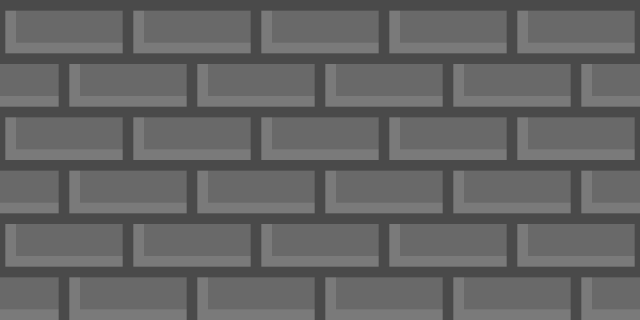
Write a WebGL 1 fragment shader that draws this pattern.

```glsl
precision highp float;
// Running-bond brick wall in flat greys: 5 bricks across, 6 courses down.
// Each 12 x 5 unit cell holds one brick with a lighter left and bottom bevel;
// alternate courses slide by half a brick. Edges use box-filtered coverage.

uniform vec2 u_resolution;

// Pixel coverage of the half-plane beyond an edge.
vec2 stepSmooth(vec2 edge, vec2 p, vec2 pixel) {
  return clamp((p - edge) / pixel + 0.5, 0.0, 1.0);
}

// Pixel coverage of an axis-aligned box.
float boxCoverage(vec2 p, vec2 low, vec2 high, vec2 pixel) {
  vec2 inside = stepSmooth(low, p, pixel) - stepSmooth(high, p, pixel);
  return inside.x * inside.y;
}

void main() {
  // The canvas is 60 x 30 units; one unit is the mortar width.
  vec2 pixel = vec2(60.0, 30.0) / u_resolution;
  vec2 p = gl_FragCoord.xy * pixel;

  // Cells are split along the middle of the mortar.
  p.y += 0.5;
  float course = floor(p.y / 5.0);
  p.x += 6.0 * mod(course + 1.0, 2.0);
  vec2 cell = mod(p, vec2(12.0, 5.0));

  // The face sits inside the brick, leaving the bevel at left and bottom.
  float brick = boxCoverage(cell, vec2(0.5), vec2(11.5, 4.5), pixel);
  float face = boxCoverage(cell, vec2(1.5), vec2(11.5, 4.5), pixel);

  // Layer by area: mortar, then bevel, then face.
  float grey = 0.29 * (1.0 - brick) + 0.48 * (brick - face) + 0.41 * face;
  gl_FragColor = vec4(vec3(grey), 1.0);
}
```
